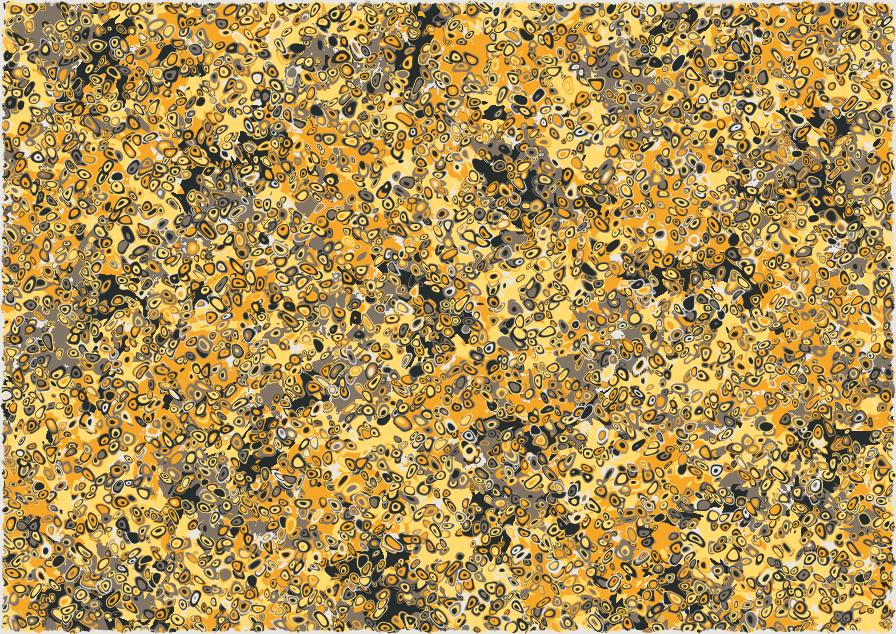
Reproduce this pattern procedurally as a WebGL 1 fragment shader.

```glsl
precision highp float;
// Dense ringed seeds over ragged yellow, orange, taupe and charcoal patches on pale paper.

uniform vec2 u_resolution;

#define SEEDS 49.0          // large seeds per canvas height
#define SPECKS 68.0         // small seeds per canvas height
#define PATCH_FREQ 14.0     // frequency of the ground patches
#define DARK_LEVEL 0.80     // higher means less charcoal ground
#define TAUPE_LEVEL 0.60    // higher means less taupe ground
#define FLECK_LEVEL 1.00    // higher means fewer pale flecks
#define BEND 0.20           // how far seed outlines are bent
#define HALO 0.075          // width of the rim around each seed
#define MARGIN 0.005        // width of the paper border

const vec3 CHARCOAL = vec3(0.15, 0.17, 0.17);
const vec3 TAUPE = vec3(0.51, 0.46, 0.40);
const vec3 ORANGE = vec3(0.96, 0.65, 0.15);
const vec3 YELLOW = vec3(1.00, 0.86, 0.44);
const vec3 PAPER = vec3(0.91, 0.90, 0.88);

vec3 hash3(vec2 p) {
  vec3 q = vec3(dot(p, vec2(127.1, 311.7)), dot(p, vec2(269.5, 183.3)), dot(p, vec2(419.2, 371.9)));
  return fract(sin(q) * 43758.55);
}

mat2 rotation(float angle) {
  float c = cos(angle), s = sin(angle);
  return mat2(c, s, -s, c);
}

// Layered sines, turned and warped at each octave; roughly -1.5 to 1.5.
float layeredSines(vec2 p) {
  mat2 turn = rotation(2.4) * 1.85;
  float sum = 0.0, amplitude = 0.95;
  for (int i = 0; i < 6; i++) {
    p += 0.6 * sin(p.yx * 0.73 + float(i) * 1.9);
    sum += amplitude * sin(p.x) * cos(p.y);
    p = turn * p + 3.7;
    amplitude *= 0.74;
  }
  return sum;
}

// Chooses a colour by cumulative shares.
vec3 pickColour(float h, vec4 limits) {
  vec3 colour = CHARCOAL;
  if (h > limits.x) colour = TAUPE;
  if (h > limits.y) colour = ORANGE;
  if (h > limits.z) colour = YELLOW;
  if (h > limits.w) colour = PAPER;
  return colour;
}

float cover(float dist, float pixel) {
  return clamp(0.5 - dist / pixel, 0.0, 1.0);
}

vec3 groundColour(vec2 p) {
  float soft = 18.0 / u_resolution.y;
  vec2 q = p * PATCH_FREQ;
  float warmth = layeredSines(q * 0.9 + 17.0);
  float dark = layeredSines(q + 43.0);
  float grey = layeredSines(q + 91.0);
  float fleck = layeredSines(q * 4.0 + 7.0);
  vec3 colour = mix(ORANGE, YELLOW, smoothstep(-soft, soft, warmth + 0.10));
  colour = mix(colour, TAUPE, smoothstep(-soft, soft, grey - TAUPE_LEVEL));
  colour = mix(colour, PAPER, smoothstep(-soft, soft, (fleck - FLECK_LEVEL) * 0.3));
  return mix(colour, CHARCOAL, smoothstep(-soft, soft, dark - DARK_LEVEL));
}

// Paints one jittered seed per grid cell: rim, shell, off-centre flesh and core.
vec3 paintSeeds(vec3 colour, vec2 p, float scale, float density, float seed) {
  float pixel = scale / u_resolution.y;
  vec2 q = p * scale + seed;
  q += BEND * sin(q.yx * 2.1 + 1.5 * sin(q * 0.83 + seed));
  vec2 cell = floor(q);
  for (int y = -1; y <= 1; y++) {
    for (int x = -1; x <= 1; x++) {
      vec2 id = cell + vec2(float(x), float(y));
      vec3 place = hash3(id + seed);
      vec3 form = hash3(id + seed + 57.3);
      vec3 tint = hash3(id + seed + 113.9);
      if (place.z > density) continue;

      vec2 offset = rotation(form.x * 6.283) * (q - id - place.xy);
      offset += 0.04 * sin(offset.yx * 5.5 + form.yx * 6.283);
      vec2 radii = mix(0.28, 0.50, form.y) * vec2(1.14, mix(0.74, 1.0, form.z));
      vec2 shift = (form.zx - 0.5) * 0.22;
      vec2 unit = offset / radii;
      float shell = (length(unit) - 1.0) * radii.y;
      float flesh = (length(unit - shift) - mix(0.66, 0.80, form.x)) * radii.y;
      float core = (length(unit - 2.0 * shift) - mix(0.18, 0.52, tint.x)) * radii.y;

      vec3 rimColour = pickColour(fract(tint.x * 7.0), vec4(0.08, 0.42, 0.64, 0.90));
      vec3 shellColour = pickColour(tint.x, vec4(0.60, 0.88, 0.91, 0.95));
      vec3 fleshColour = pickColour(tint.y, vec4(0.08, 0.25, 0.58, 0.96));
      vec3 coreColour = pickColour(tint.z, vec4(0.52, 0.70, 0.84, 0.98));
      colour = mix(colour, rimColour, cover(shell - HALO, pixel));
      colour = mix(colour, shellColour, cover(shell, pixel));
      colour = mix(colour, fleshColour, cover(max(flesh, shell + 0.04), pixel));
      colour = mix(colour, coreColour, cover(max(core, flesh + 0.05), pixel));
    }
  }
  return colour;
}

void main() {
  vec2 p = gl_FragCoord.xy / u_resolution.y;
  vec2 size = vec2(u_resolution.x / u_resolution.y, 1.0);

  vec3 colour = groundColour(p);
  colour = paintSeeds(colour, p, SPECKS, 0.42, 11.0);
  colour = paintSeeds(colour, p, SEEDS, 0.90, 29.0);

  // Ragged paper border
  vec2 inset = min(p, size - p);
  float border = min(inset.x, inset.y) - MARGIN - 0.0025 * layeredSines(p * 90.0);
  colour = mix(colour, PAPER, cover(border, 1.5 / u_resolution.y));
  gl_FragColor = vec4(colour, 1.0);
}
```
